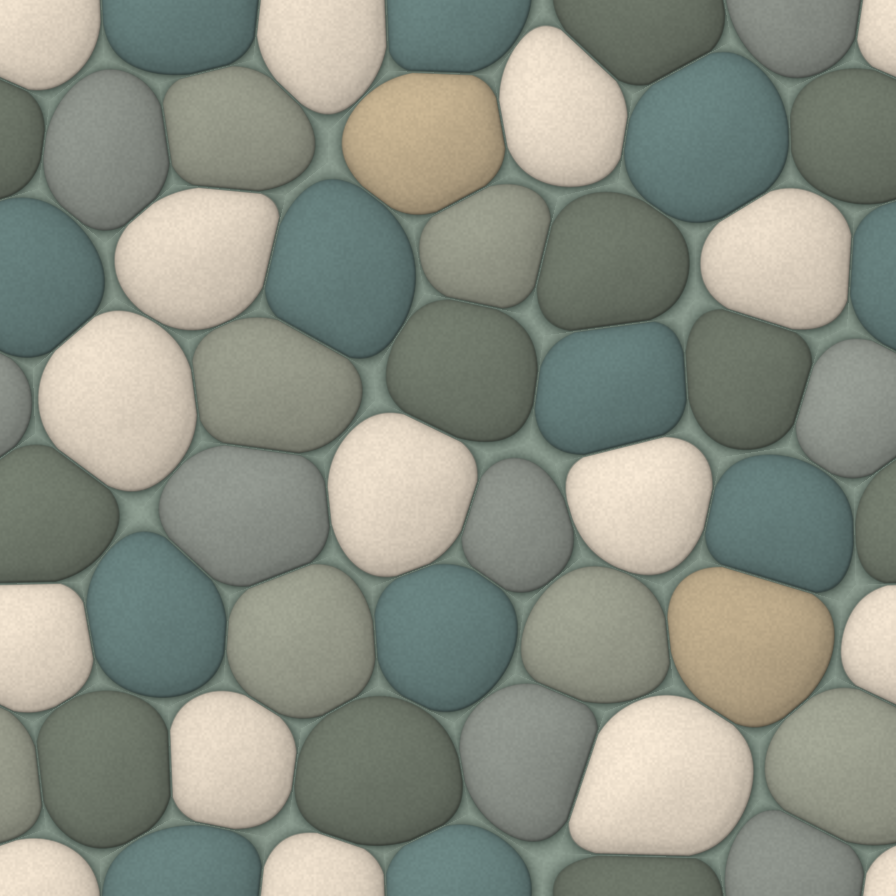
Write a Shadertoy shader that draws this texture.

```glsl
const vec2 GRID = vec2(6.0, 7.0);       // stones across and up the tile
const float SHEAR = 3.0;                // columns the lattice slides over one tile height
const vec2 OFFSET = vec2(0.904, 0.369); // places the tile border across stone middles
const float JITTER = 0.52;              // scatter of the centres, in cells
const float WEIGHT_RANGE = 0.0035;      // spread of stone sizes
const float ROUNDING = 0.0205;          // softness of the stone corners
const float SWELL = 0.0065;             // regrowth after rounding
const float GAP = 0.0013;               // least gap between stones
const float RIM_WIDTH = 0.0105;
const float CONTACT_WIDTH = 0.0022;
const float SHADOW_WIDTH = 0.0065;
const float GRAIN_CELLS = 360.0;
const vec2 LIGHT = vec2(-0.6, 0.8);

const vec3 GROUT = vec3(0.57, 0.63, 0.58);
const vec3 SHADOW_TINT = vec3(0.25, 0.30, 0.27);
const vec3 STONE[6] = vec3[6](
    vec3(0.86, 0.81, 0.74),   // cream
    vec3(0.38, 0.47, 0.46),   // teal
    vec3(0.57, 0.58, 0.52),   // sage
    vec3(0.41, 0.44, 0.39),   // moss
    vec3(0.71, 0.64, 0.52),   // tan
    vec3(0.53, 0.55, 0.52));  // grey
const float SHARE_END[6] = float[6](0.26, 0.45, 0.62, 0.79, 0.86, 1.0);

vec3 hash3(vec2 p) {
    vec3 q = fract(p.xyx * vec3(0.1031, 0.1030, 0.0973));
    q += dot(q, q.yxz + 33.33);
    return fract((q.xxy + q.yzz) * q.zyx);
}

// Remainder of whole numbers, safe against rounding
vec2 wrap(vec2 i, float n) {
    return i - n * floor((i + 0.5) / n);
}

// Value noise that wraps over a whole number of cells
float wrapNoise(vec2 p, float cells) {
    p *= cells;
    vec2 i = floor(p), f = fract(p);
    f = f * f * (3.0 - 2.0 * f);
    float a = hash3(wrap(i, cells)).x;
    float b = hash3(wrap(i + vec2(1, 0), cells)).x;
    float c = hash3(wrap(i + vec2(0, 1), cells)).x;
    float d = hash3(wrap(i + vec2(1, 1), cells)).x;
    return mix(mix(a, b, f.x), mix(c, d, f.x), f.y);
}

// Same identity for every copy of a cell of the sheared lattice
vec2 wrapCell(vec2 cell) {
    float turns = floor((cell.y + 0.5) / GRID.y);
    return vec2(wrap(cell.xx + SHEAR * turns, GRID.x).x, cell.y - GRID.y * turns);
}

// Centre in canvas units, and size weight
vec3 stoneSite(vec2 cell) {
    vec3 h = hash3(wrapCell(cell) + 17.0);
    vec2 q = cell + 0.5 + JITTER * (h.xy - 0.5);
    float y = q.y / GRID.y;
    return vec3((q.x + SHEAR * y) / GRID.x, y, WEIGHT_RANGE * h.z);
}

vec2 nearestCell(vec2 p) {
    vec2 base = floor(vec2(GRID.x * p.x - SHEAR * p.y, GRID.y * p.y));
    vec2 best = base;
    float bestPower = 1e3;
    for (int j = -2; j <= 2; j++)
    for (int i = -2; i <= 2; i++) {
        vec2 cell = base + vec2(i, j);
        vec3 site = stoneSite(cell);
        float power = dot(p - site.xy, p - site.xy) - site.z;
        if (power < bestPower) { bestPower = power; best = cell; }
    }
    return best;
}

// Depth inside the rounded cell (x) and outward slope (yz)
vec3 pebble(vec2 p, vec2 cell) {
    vec3 site = stoneSite(cell);
    vec2 slope = vec2(0.0);
    float total = 0.0, border = 1.0;
    for (int j = -2; j <= 2; j++)
    for (int i = -2; i <= 2; i++) {
        if (i == 0 && j == 0) continue;
        vec3 other = stoneSite(cell + vec2(i, j));
        vec2 across = other.xy - site.xy;
        float span = length(across);
        vec2 dir = across / span;
        float edge = 0.5 * (span + (site.z - other.z) / span) - dot(p - site.xy, dir);
        float w = exp(-edge / ROUNDING);
        border = min(border, edge);
        slope += w * dir;
        total += w;
    }
    float rounded = SWELL - ROUNDING * log(total);
    return vec3(min(rounded, border - GAP), slope / total);
}

// Evenly shared colours, kept apart between neighbours
vec3 stoneColour(vec2 cell) {
    vec2 id = wrapCell(cell);
    vec3 h = hash3(id + 71.0);
    float count = GRID.x * GRID.y;
    float rank = fract((11.0 * (id.x + GRID.x * id.y) + 0.5) / count);
    rank = fract(rank + 0.04 * (h.x - 0.5));
    int kind = 0;
    while (kind < 5 && rank > SHARE_END[kind]) kind++;
    return STONE[kind] * (1.0 + 0.06 * (h.y - 0.5));
}

void mainImage(out vec4 fragColor, in vec2 fragCoord) {
    vec2 p = fract(fragCoord / iResolution.xy + OFFSET);
    float pixel = 1.0 / min(iResolution.x, iResolution.y);
    vec2 cell = nearestCell(p);
    vec3 shape = pebble(p, cell);
    float depth = shape.x;
    float inside = max(depth, 0.0);
    float facing = dot(shape.yz, LIGHT);

    // Domed stone: soft light, dark rim, faint bounce on the lower side
    float rim = exp(-inside / RIM_WIDTH);
    float contact = exp(-inside / CONTACT_WIDTH);
    float bounce = smoothstep(0.0, 0.003, inside) * (1.0 - smoothstep(0.003, 0.009, inside));
    float shade = 1.03 + 0.08 * facing - rim * (0.21 - 0.12 * facing) - 0.16 * contact;
    shade += 0.10 * bounce * max(-facing, 0.0);
    vec3 stone = stoneColour(cell) * shade;

    // Grout, shaded where stones rest on it
    float shadow = exp(min(depth, 0.0) / SHADOW_WIDTH) * (0.74 - 0.16 * facing);
    vec3 grout = mix(GROUT, SHADOW_TINT, clamp(shadow, 0.0, 1.0));

    vec3 colour = mix(grout, stone, smoothstep(-pixel, pixel, depth));
    float grain = wrapNoise(p, GRAIN_CELLS) - 0.5;
    float mottle = wrapNoise(p, 48.0) - 0.5;
    colour *= 1.0 + 0.06 * grain + 0.012 * mottle;
    fragColor = vec4(colour, 1.0);
}
```
